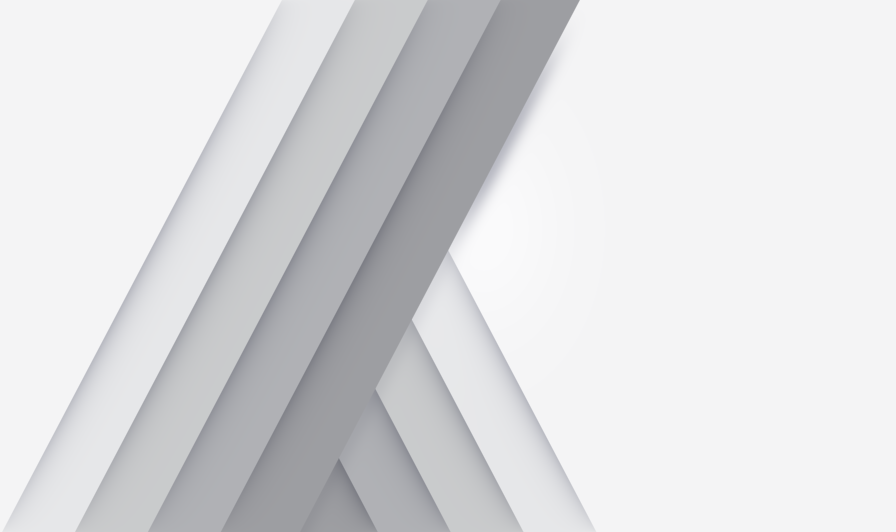
Write a Shadertoy shader that draws this background.

```glsl
// Overlapping grey paper strips forming a slanted fold on a pale ground.
// Two mirrored families of parallel bands are stepped by signed distance,
// each with a soft inner shadow that tapers towards its ends.

#define SLOPE 0.526          // horizontal run per unit of height
#define PITCH 0.137          // horizontal spacing of strips
#define LEFT_START 0.004     // foot of the left family
#define RIGHT_START 1.121    // foot of the right family
#define FRONT_WIDTH 0.560    // total width of the front family
#define SHADOW_DEPTH 0.21
#define SHADOW_REACH 0.022
#define THROW_DEPTH 0.24     // shadow thrown by the front family
#define THROW_REACH 0.024

const vec3 GROUND = vec3(0.957, 0.957, 0.961);
const vec3 SHADOW_TINT = vec3(1.06, 1.04, 0.90);

// Antialiased step across an edge at zero.
float cover(float d) {
    float w = 0.9 / iResolution.y;
    return smoothstep(-w, w, d);
}

// Grey of each strip, from the outermost to the innermost.
vec3 stripColor(int i) {
    if (i == 0) return vec3(0.904, 0.907, 0.914);
    if (i == 1) return vec3(0.790, 0.795, 0.800);
    if (i == 2) return vec3(0.690, 0.695, 0.710);
    return vec3(0.617, 0.620, 0.635);
}

// Stacks four strips inward from d = 0; top and drop set shadow lengths.
vec3 strips(float d, float y, float top, float drop) {
    vec3 color = GROUND;
    for (int i = 0; i < 4; i++) {
        float inside = d - float(i) * PITCH;
        float t = clamp(y / (top - drop * float(i)), 0.0, 1.0);
        float taper = sqrt(4.0 * t * (1.0 - t));
        float shade = SHADOW_DEPTH * taper * exp(-max(inside, 0.0) / SHADOW_REACH);
        vec3 strip = stripColor(i) * (1.0 - shade * SHADOW_TINT);
        color = mix(color, strip, cover(inside));
    }
    return color;
}

void mainImage(out vec4 fragColor, in vec2 fragCoord) {
    vec2 p = fragCoord / iResolution.y;
    float leftDist = p.x - LEFT_START - SLOPE * p.y;
    float rightDist = RIGHT_START - SLOPE * p.y - p.x;
    float frontEdge = leftDist - FRONT_WIDTH;

    // Two families of strips
    vec3 front = strips(leftDist, p.y, 1.0, 0.0);
    vec3 back = strips(rightDist, p.y, 0.57, 0.13);

    // Faint white glow beside the fold
    vec2 glow = (p - vec2(0.91, 0.57)) / vec2(0.14, 0.20);
    back += 0.025 * exp(-dot(glow, glow));

    // Shadow thrown to the right, strongest above the crossing
    float upper = smoothstep(0.50, 0.68, p.y) * (1.0 - smoothstep(0.74, 1.0, p.y));
    float thrown = THROW_DEPTH * mix(0.25, 1.0, upper);
    thrown *= 1.0 - smoothstep(0.85, 1.0, p.y);
    float reach = max(frontEdge, 0.0) / THROW_REACH;
    back *= 1.0 - thrown * exp(-reach * reach) * SHADOW_TINT;

    fragColor = vec4(mix(front, back, cover(frontEdge)), 1.0);
}
```
